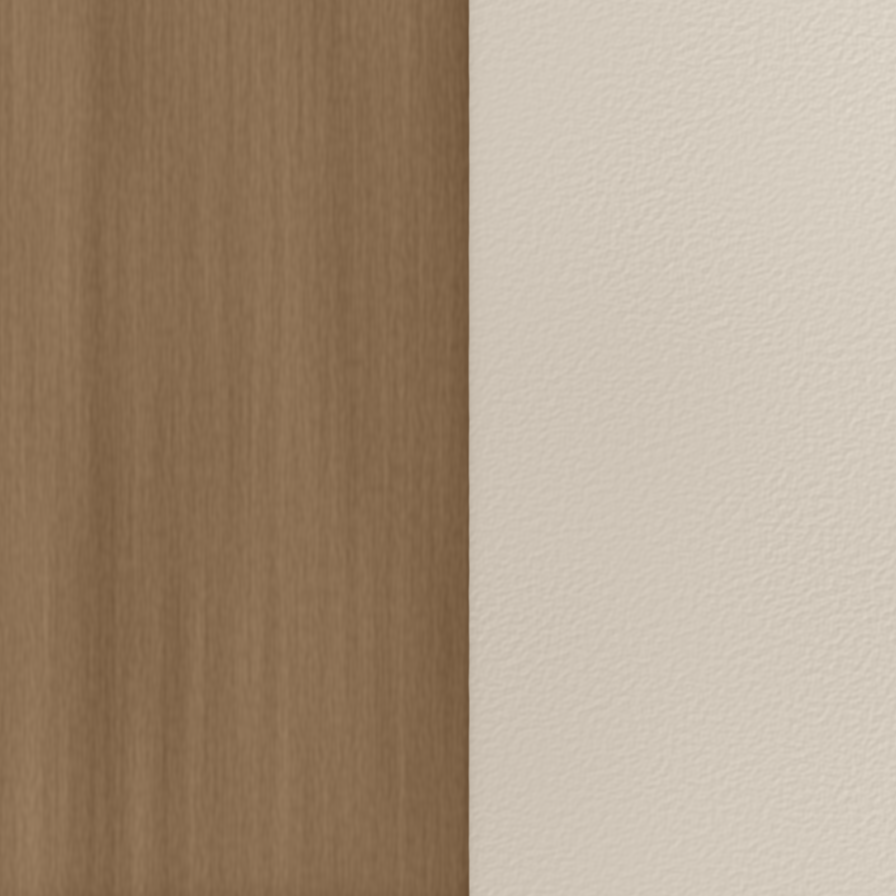
Write a Shadertoy shader that draws this texture.

```glsl
// Brown wood panel on the left meeting a pale pebbled wall on the right.
// Wood is gradient noise stretched along the vertical grain; the wall is
// embossed gradient noise, with soft shading where the two surfaces meet.

const float SEAM_X = 0.5234;
const float SEAM_SOFTNESS = 0.0016;
const vec3 WOOD_COLOR = vec3(0.535, 0.428, 0.318);
const vec3 WOOD_TINT = vec3(1.0, 0.98, 0.92);
const vec3 WALL_SHADE = vec3(0.785, 0.742, 0.688);
const vec3 WALL_LIGHT = vec3(0.852, 0.820, 0.770);
const float BROAD_GRAIN = 0.035;
const float FINE_GRAIN = 0.032;
const float FIBER_GRAIN = 0.030;
const float PORE_GRAIN = 0.030;
const float WALL_RELIEF = 0.042;
const vec2 RELIEF_LIGHT = vec2(-0.0018, 0.0022);

vec2 hashGradient(vec2 cell) {
    uvec2 q = uvec2(ivec2(cell)) * uvec2(1597334673u, 3812015801u);
    uint h = (q.x ^ q.y) * 1597334673u;
    h = (h ^ (h >> 15)) * 2246822519u;
    h ^= h >> 13;
    float angle = float(h & 65535u) * (6.28318 / 65536.0);
    return vec2(cos(angle), sin(angle));
}

float gradientNoise(vec2 p) {
    vec2 i = floor(p), f = p - i;
    vec2 u = f * f * f * (f * (f * 6.0 - 15.0) + 10.0);
    vec2 e = vec2(0.0, 1.0);
    float a = dot(hashGradient(i), f);
    float b = dot(hashGradient(i + e.yx), f - e.yx);
    float c = dot(hashGradient(i + e.xy), f - e.xy);
    float d = dot(hashGradient(i + e.yy), f - e.yy);
    return mix(mix(a, b, u.x), mix(c, d, u.x), u.y);
}

float band(float x, float center, float width) {
    float d = (x - center) / width;
    return exp(-d * d);
}

vec3 woodSurface(vec2 p) {
    // Wide lighter and darker boards of grain
    float tone = 0.022 * band(p.x, 0.045, 0.04) - 0.026 * band(p.x, 0.118, 0.022)
               - 0.012 * band(p.x, 0.19, 0.02) + 0.014 * band(p.x, 0.28, 0.04);
    // Long streaks, thin fibers and short pores
    tone += BROAD_GRAIN * gradientNoise(p * vec2(17.0, 1.3));
    tone += FINE_GRAIN * gradientNoise(p * vec2(68.0, 2.2) + 31.0);
    tone += FIBER_GRAIN * gradientNoise(p * vec2(155.0, 5.0) + 73.0);
    tone += PORE_GRAIN * gradientNoise(p * vec2(210.0, 58.0) + 11.0);
    tone += 0.5 * PORE_GRAIN * gradientNoise(p * vec2(130.0, 120.0) + 47.0);
    // Darkening toward the seam and the lower edge
    float gap = max(SEAM_X - p.x, 0.0);
    tone -= 0.050 * exp(-gap / 0.022) + 0.022 * exp(-gap / 0.10);
    tone -= 0.040 * exp(-gap / 0.005);
    tone -= 0.025 * exp(-p.y / 0.012);
    return WOOD_COLOR + tone * WOOD_TINT;
}

float wallHeight(vec2 p) {
    vec2 warped = p + 0.004 * gradientNoise(p * 14.0);
    vec2 slanted = vec2(warped.x + 0.35 * warped.y, warped.y - 0.35 * warped.x);
    return gradientNoise(slanted * vec2(92.0, 125.0))
         + 0.5 * gradientNoise(warped * 190.0 + 19.0);
}

vec3 wallSurface(vec2 p) {
    // Soft light from the upper right, dimmest low beside the seam
    float across = clamp((p.x - SEAM_X) / (1.0 - SEAM_X), 0.0, 1.0);
    float light = 0.20 + 0.42 * across + 0.30 * smoothstep(0.45, 1.0, p.y);
    light += 0.10 * smoothstep(0.35, 0.0, p.y);
    light += 0.12 * gradientNoise(p * 3.5 + 5.0);
    vec3 color = mix(WALL_SHADE, WALL_LIGHT, light);
    // Pebbled relief, lit from the upper left
    float relief = wallHeight(p) - wallHeight(p + RELIEF_LIGHT);
    float strength = 0.75 + 0.35 * across + 0.5 * gradientNoise(p * 5.0 + 9.0);
    color += WALL_RELIEF * strength * relief;
    // Rounded border beside the seam
    float gap = max(p.x - SEAM_X, 0.0);
    return color - vec3(0.045, 0.048, 0.052) * exp(-gap / 0.006);
}

void mainImage(out vec4 fragColor, in vec2 fragCoord) {
    vec2 p = fragCoord / iResolution.xy;
    float seam = SEAM_X + 0.0006 * gradientNoise(vec2(p.y * 40.0, 3.5));
    float softness = max(SEAM_SOFTNESS, 0.7 / iResolution.x);
    float wallMask = smoothstep(seam - softness, seam + softness, p.x);
    vec3 color = mix(woodSurface(p), wallSurface(p), wallMask);
    fragColor = vec4(clamp(color, 0.0, 1.0), 1.0);
}
```
